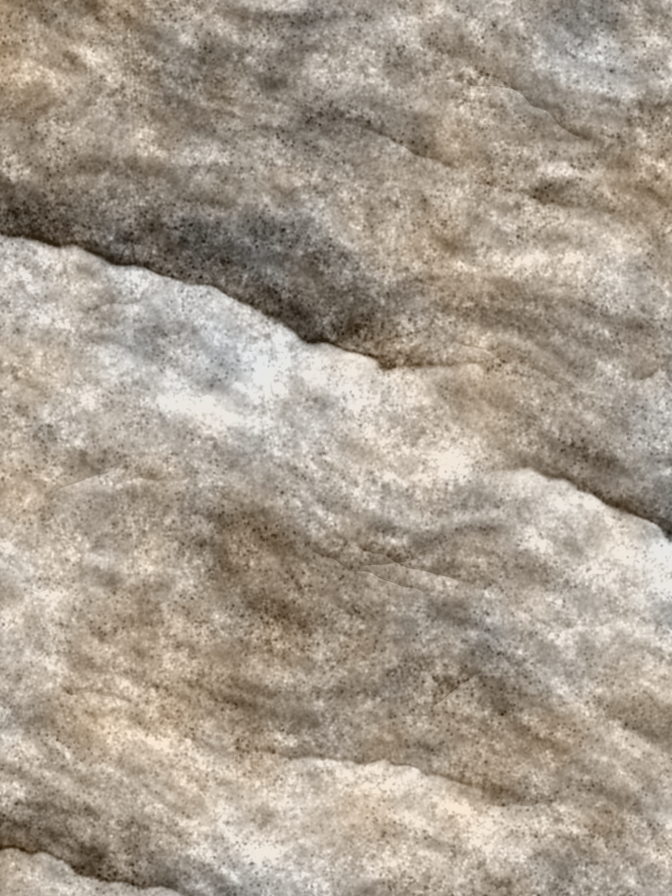
Reproduce this texture procedurally as a Shadertoy shader.

```glsl
// Weathered grey-brown rock face: soft folds, shadowed ledges and a fine sandy grain.
#define DARK_STONE  vec3(0.36, 0.32, 0.27)
#define PALE_STONE  vec3(0.84, 0.81, 0.77)
#define WARM_SHIFT  vec3(0.014, 0.0, -0.016)
#define BASE_TONE   0.56
#define BROAD_TONE  0.11
#define RELIEF      0.50
#define MOTTLE      0.08
#define GRAIN       0.12
#define PITS        0.28
#define FOLD_SCALE  4.5
#define GRAIN_SCALE 165.0
#define DENTS       16

vec3 hash(vec2 c) {
    vec3 q = fract(c.xyx * vec3(0.1031, 0.1030, 0.0973));
    q += dot(q, q.yxz + 33.33);
    return fract((q.xxy + q.yzz) * q.zyx);
}

// Cellular noise. x: blended random bumps (unit deviation), y: distance to nearest point
vec2 cells(vec2 p) {
    vec2 cell = floor(p);
    float bumps = 0.0, nearest = 1.0;
    for (int j = -1; j <= 1; j++)
    for (int i = -1; i <= 1; i++) {
        vec2 c = cell + vec2(i, j);
        vec3 h = hash(c);
        vec2 r = p - c - h.xy;
        float d2 = dot(r, r);
        float k = max(1.0 - d2, 0.0);
        bumps += (2.0 * h.z - 1.0) * k * k;
        nearest = min(nearest, d2);
    }
    return vec2(2.2 * bumps, sqrt(nearest));
}

float layered(vec2 p) {
    float sum = 0.0, amp = 1.0;
    for (int i = 0; i < 4; i++) {
        sum += amp * cells(p).x;
        p = p * 2.03 + 17.3;
        amp *= 0.5;
    }
    return sum;
}

// Folds stretched along the falling diagonal
vec2 alongGrain(vec2 p) {
    return mat2(0.88, 0.48, -0.48, 0.88) * p * vec2(1.0, 1.9);
}

// Overhang from a to b: shade above, a thin seam, light on the shelf below
float ledge(vec2 p, vec2 a, vec2 b, float soft) {
    float t = (p.x - a.x) / (b.x - a.x);
    float d = p.y - mix(a.y, b.y, smoothstep(0.0, 1.0, t));
    float reach = smoothstep(0.0, 0.25, t) * (1.0 - smoothstep(0.7, 1.0, t));
    float above = smoothstep(-0.003, 0.003, d);
    float shade = above * exp(-max(d, 0.0) / soft);
    float light = (1.0 - above) * exp(min(d, 0.0) / (2.0 * soft));
    float seamWidth = 0.07 * soft;
    float seam = exp(-d * d / (seamWidth * seamWidth));
    seam *= 0.65 + 0.35 * cos(13.5 * p.x);
    return reach * (0.38 * light - 0.55 * shade - 0.5 * seam);
}

float allLedges(vec2 p) {
    float tone = ledge(p, vec2(-0.14, 0.76), vec2(0.65, 0.56), 0.065);
    tone += ledge(p, vec2(0.52, 0.475), vec2(0.92, 0.36), 0.055);
    tone += 0.8 * ledge(p, vec2(-0.12, 0.06), vec2(0.27, 0.0), 0.045);
    tone += 0.5 * ledge(p, vec2(0.20, 0.19), vec2(0.62, 0.09), 0.04);
    tone += 0.4 * ledge(p, vec2(0.36, 0.86), vec2(0.72, 0.74), 0.04);
    // Small scattered dents
    for (int i = 0; i < DENTS; i++) {
        vec3 h = hash(vec2(float(i) + 3.0, 7.0));
        vec2 start = vec2(0.9 * h.x - 0.1, h.y);
        vec2 span = (0.07 + 0.12 * h.z) * vec2(1.0, 0.5 - 1.2 * h.z);
        tone += 0.4 * ledge(p, start, start + span, 0.018);
    }
    return tone;
}

void mainImage(out vec4 fragColor, in vec2 fragCoord) {
    vec2 p = fragCoord / iResolution.y;

    // Bend the space so that no edge runs smoothly
    vec2 warp = vec2(cells(p * 6.0).x, cells(p * 6.0 + 40.0).x);
    float wobble = cells(p * 45.0 + 9.0).x;
    vec2 bent = p + 0.009 * warp + 0.0025 * wobble;

    // Broad stains and lit folds
    vec2 lightStep = 0.012 * vec2(-0.4, 0.9);
    vec2 foldPos = p + 0.02 * warp;
    float relief = layered(FOLD_SCALE * alongGrain(foldPos))
                 - layered(FOLD_SCALE * alongGrain(foldPos + lightStep));
    float stains = layered(alongGrain(foldPos) * 3.2 + 60.0);
    float ledges = allLedges(bent);

    // Dry mottling, sandy grain and tiny pits
    float mottle = cells(alongGrain(bent) * 32.0 + 5.0).x;
    float grain = 0.65 * cells(p * GRAIN_SCALE).x
                + 0.85 * cells(p * GRAIN_SCALE * 2.0 + 31.0).x;
    float pit = 1.0 - smoothstep(0.08, 0.3, cells(p * 105.0 + 77.0).y);
    pit *= smoothstep(-0.2, 1.2, wobble);

    float tone = BASE_TONE + BROAD_TONE * stains + RELIEF * relief + ledges;
    tone += MOTTLE * mottle - PITS * pit;
    tone += GRAIN * grain * (0.85 + 0.25 * clamp(mottle, -1.0, 1.0));
    tone = clamp(tone, -0.4, 1.2);

    // Brown in the hollows, cooler grey elsewhere
    float warmth = cells(p * 5.0 + 21.0).x + 0.5 * cells(p * 19.0 + 3.0).x;
    warmth += 1.5 * clamp(-ledges, 0.0, 0.6);
    vec3 stone = mix(DARK_STONE, PALE_STONE, tone) + WARM_SHIFT * warmth;
    fragColor = vec4(clamp(stone, 0.0, 1.0), 1.0);
}
```
